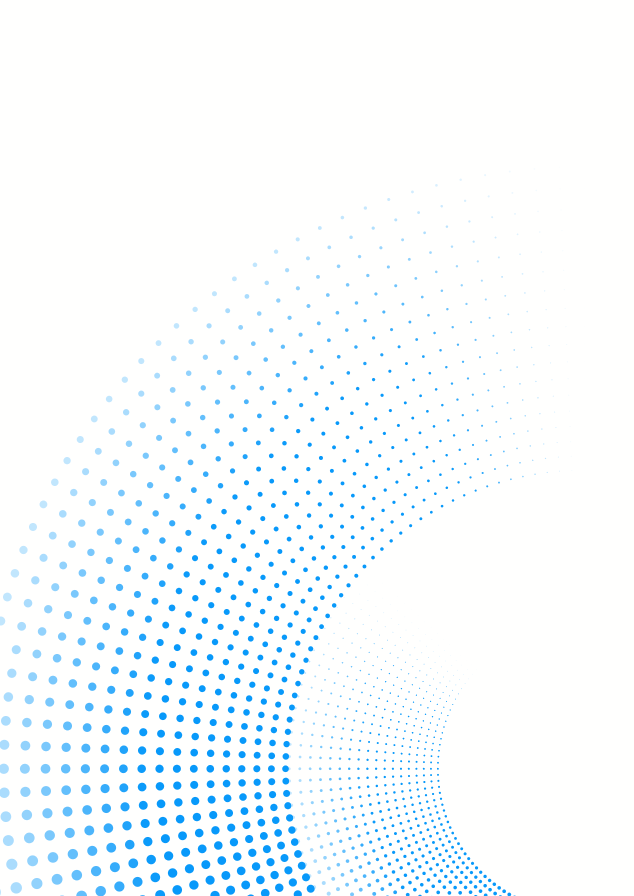
Write a WebGL 1 fragment shader that draws this background.

```glsl
precision highp float;
// Two nested halftone fans of blue dots sweeping around one centre on white.

uniform vec2 u_resolution;

const float DOTS_PER_TURN = 152.0;
const float LAST_RING = 17.0;

// Radius of ring k; the gaps widen outward.
float ringRadius(float k) {
  return 0.3333 + 0.01551 * k + 0.000259 * k * k;
}

// Index of the ring nearest to radius r (inverse of ringRadius).
float nearestRing(float r) {
  float root = sqrt(max(0.0002406 + 0.001036 * (r - 0.3333), 0.0));
  return clamp(floor((root - 0.01551) / 0.000518 + 0.5), 0.0, LAST_RING);
}

// Opacity of a dot fan; angles run clockwise from the left, turn rotates it.
float dotFan(vec2 p, float turn, float pixel) {
  float stepAngle = 6.2831853 / DOTS_PER_TURN;
  float angle = floor(atan(p.y, -p.x) / stepAngle + 0.5) * stepAngle;
  float radius = ringRadius(nearestRing(length(p)));
  vec2 dotCentre = radius * vec2(-cos(angle), sin(angle));

  // Dots shrink along the sweep and toward the inner rim.
  float sweep = angle + turn;
  float size = (0.0016 + 0.0063 * radius) * clamp(1.0 - sweep / 1.75, 0.0, 1.2);
  float cover = clamp((size - distance(p, dotCentre)) / pixel + 0.5, 0.0, 1.0);
  cover *= min(1.0, 2.0 * size / pixel);

  // Fade toward the outer rim and the end of the sweep.
  float rimFade = 1.0 - 0.75 * clamp((radius - 0.49) / 0.18, 0.0, 1.0);
  float endFade = 1.0 - smoothstep(1.12, 1.6, sweep);
  return cover * rimFade * endFade;
}

void main() {
  vec2 p = gl_FragCoord.xy / u_resolution.y - vec2(0.652, 0.142);
  float pixel = 1.0 / u_resolution.y;

  // Large fan, then a smaller copy turned by an eighth of a circle.
  float scale = 0.49;
  float large = dotFan(p, 0.0, pixel);
  float small = dotFan(p / scale, 0.7854, pixel / scale);

  vec3 paper = vec3(1.0, 1.0, 0.998);
  vec3 blue = vec3(0.03, 0.60, 0.98);
  gl_FragColor = vec4(mix(paper, blue, max(large, small)), 1.0);
}
```
